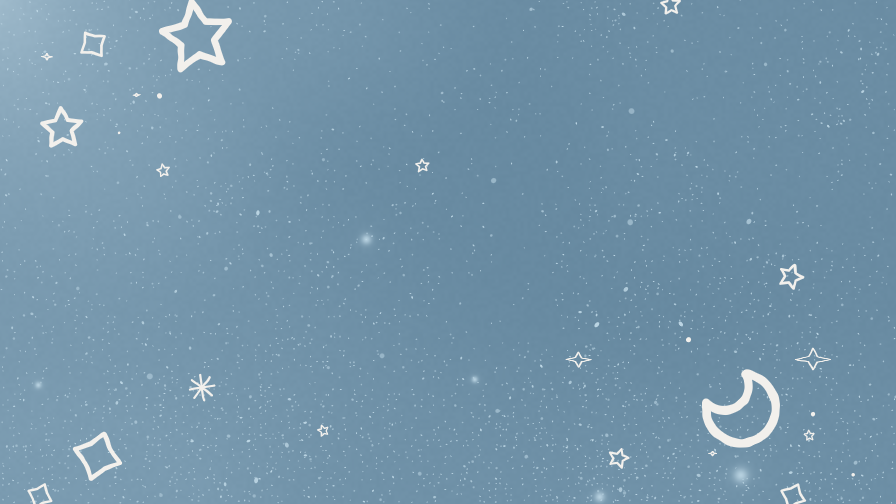
This background is drawn by a WebGL 2 fragment shader. Its source:

```glsl
#version 300 es
precision highp float;
// Dusty blue night sky: a soft gradient with clustered pale specks and glows,
// overlaid with hand-inked stars, sparkles, an asterisk and a crescent moon.
// Specks come from jittered hash grids; ink shapes are outline distances.
uniform vec2 u_resolution;
out vec4 fragColor;

const float PI = 3.14159265;
const vec3 SKY_DEEP  = vec3(0.405, 0.540, 0.630);
const vec3 SKY_MID   = vec3(0.470, 0.600, 0.685);
const vec3 SKY_LIGHT = vec3(0.640, 0.745, 0.810);
const vec3 SPECK     = vec3(0.740, 0.840, 0.895);
const vec3 INK       = vec3(0.950, 0.940, 0.925);
const int   SPECK_LAYERS = 4;
const float FINEST_CELLS = 90.0;   // grid cells per canvas height
const float FINEST_RADIUS = 0.0014;
const float INK_WOBBLE = 0.0022;
const float GRAIN = 0.012;

// Motif placement in canvas heights: x, y, radius, turn
const vec4 STARS[9] = vec4[](
  vec4(0.391, 0.926, 0.076, 0.15), vec4(0.123, 0.745, 0.044, 0.05),
  vec4(1.331, 0.990, 0.021, 0.10), vec4(0.324, 0.662, 0.014, 0.20),
  vec4(0.838, 0.671, 0.014, 0.10), vec4(1.569, 0.451, 0.026, -0.35),
  vec4(1.227, 0.091, 0.021, -0.30), vec4(0.641, 0.146, 0.012, 0.30),
  vec4(1.606, 0.136, 0.011, 0.10));
const vec4 DIAMONDS[4] = vec4[](
  vec4(0.185, 0.912, 0.030, 0.60), vec4(0.194, 0.095, 0.050, -0.30),
  vec4(0.079, 0.016, 0.027, -0.40), vec4(1.574, 0.016, 0.027, -0.40));
const vec3 TWINKLES[5] = vec3[](
  vec3(1.613, 0.287, 0.034), vec3(1.148, 0.286, 0.024), vec3(0.093, 0.887, 0.010),
  vec3(0.271, 0.812, 0.006), vec3(1.414, 0.100, 0.007));
const vec3 DOTS[5] = vec3[](
  vec3(0.317, 0.810, 0.0050), vec3(1.366, 0.326, 0.0050), vec3(1.613, 0.178, 0.0042),
  vec3(0.236, 0.736, 0.0025), vec3(1.692, 0.058, 0.0035));
const vec3 GLOWS[5] = vec3[](
  vec3(0.727, 0.525, 0.016), vec3(1.470, 0.057, 0.023), vec3(1.190, 0.014, 0.016),
  vec3(0.076, 0.236, 0.010), vec3(0.942, 0.247, 0.010));

// Integer hash: three values in 0..1 per cell
vec3 hash3(vec2 cell, float seed) {
  uvec3 v = uvec3(ivec3(vec3(cell, seed)) + 4096) * 1664525u + 1013904223u;
  for (int i = 0; i < 2; i++) {
    v.x += v.y * v.z; v.y += v.z * v.x; v.z += v.x * v.y;
    v ^= v >> 16u;
  }
  return vec3(v >> 8u) / 16777216.0;
}

float noise(vec2 p, float seed) {
  vec2 c = floor(p), f = fract(p);
  f = f * f * (3.0 - 2.0 * f);
  return mix(mix(hash3(c, seed).x, hash3(c + vec2(1, 0), seed).x, f.x),
             mix(hash3(c + vec2(0, 1), seed).x, hash3(c + 1.0, seed).x, f.x), f.y);
}

mat2 turn(float a) { return mat2(cos(a), -sin(a), sin(a), cos(a)); }

float coverage(float d, float px) { return clamp(0.5 - d / px, 0.0, 1.0); }

// Distance to the outline of an n-pointed star; a dent of 0 gives spokes
float starOutline(vec2 p, float n, float tip, float dent) {
  float sector = 2.0 * PI / n;
  float a = abs(mod(atan(p.x, p.y) + 0.5 * sector, sector) - 0.5 * sector);
  vec2 q = length(p) * vec2(sin(a), cos(a)) - vec2(0.0, tip);
  vec2 edge = dent * vec2(sin(PI / n), cos(PI / n)) - vec2(0.0, tip);
  return length(q - edge * clamp(dot(q, edge) / dot(edge, edge), 0.0, 1.0));
}

// Signed distance to a disc with a bite taken along +x
float crescent(vec2 p, float shift, float disc, float bite) {
  p.y = abs(p.y);
  float a = (disc * disc - bite * bite + shift * shift) / (2.0 * shift);
  float b = sqrt(max(disc * disc - a * a, 0.0));
  if (p.x * b - p.y * a > shift * max(b - p.y, 0.0)) return length(p - vec2(a, b));
  return max(length(p) - disc, bite - length(p - vec2(shift, 0.0)));
}

vec3 sky(vec2 p) {
  float haze = 0.75 * smoothstep(1.1, 0.0, p.x) + 0.35 * smoothstep(0.45, 0.05, p.y)
             + 0.20 * smoothstep(0.6, 1.0, p.y) + 0.35 * (noise(p * 3.0, 11.0) - 0.5);
  vec3 col = mix(SKY_DEEP, SKY_MID, clamp(haze, 0.0, 1.0));
  float corner = exp(-length((p - vec2(0.0, 1.0)) * vec2(2.6, 2.0)) * 1.5);
  return mix(col, SKY_LIGHT, 0.9 * corner) + GRAIN * (noise(p * 140.0, 12.0) - 0.5);
}

float specks(vec2 p, float px) {
  float light = 0.0;
  for (int i = 0; i < SPECK_LAYERS; i++) {
    float s = float(i), rarity = pow(0.55, s);
    float cells = FINEST_CELLS * rarity, radius = FINEST_RADIUS * pow(1.5, s);
    vec2 cell = floor(p * cells), at = (cell + 0.5) / cells;
    vec3 place = hash3(cell, s), look = hash3(cell, s + 20.0);
    float density = 0.10 + 0.20 * smoothstep(0.45, 0.05, at.y)
                  + 0.28 * (noise(at * 5.0, 30.0) - 0.3);
    if (place.z > max(density, 0.04) * rarity) continue;
    vec2 q = turn(look.x * PI) * (p - (cell + 0.2 + 0.6 * place.xy) / cells);
    q.y *= 1.0 + 0.6 * look.y;
    float d = length(q) - radius * (0.75 + 0.5 * look.z);
    light = max(light, coverage(d, px * 1.2) * (0.5 + 0.5 * look.y));
  }
  return light;
}

float inkShapes(vec2 p, float px) {
  p += INK_WOBBLE * (vec2(noise(p * 70.0, 40.0), noise(p * 70.0, 41.0)) - 0.5);
  float d = 1.0;   // nearest stroke edge
  for (int i = 0; i < STARS.length(); i++) {
    vec4 s = STARS[i];
    d = min(d, starOutline(turn(s.w) * (p - s.xy), 5.0, 0.92 * s.z, 0.46 * s.z) - 0.08 * s.z - 0.0005);
  }
  for (int i = 0; i < DIAMONDS.length(); i++) {
    vec4 s = DIAMONDS[i];
    d = min(d, starOutline(turn(s.w) * (p - s.xy), 4.0, 0.92 * s.z, 0.56 * s.z) - 0.09 * s.z);
  }
  for (int i = 0; i < TWINKLES.length(); i++) {
    vec3 t = TWINKLES[i];
    vec2 q = (p - t.xy) * vec2(1.0, 1.6);
    d = min(d, starOutline(q, 4.0, t.z, 0.36 * t.z) - 0.0018);
  }
  for (int i = 0; i < DOTS.length(); i++) d = min(d, length(p - DOTS[i].xy) - DOTS[i].z);
  d = min(d, starOutline(turn(0.15) * (p - vec2(0.401, 0.231)), 8.0, 0.025, 0.0) - 0.0022);
  vec2 moon = turn(2.214) * (p - vec2(1.470, 0.190));
  d = min(d, abs(crescent(moon, 0.056, 0.069, 0.049)) - 0.0085);
  return coverage(d, px);
}

void main() {
  float px = 1.0 / u_resolution.y;
  vec2 p = gl_FragCoord.xy * px;
  vec3 col = mix(sky(p), SPECK, specks(p, px));
  for (int i = 0; i < GLOWS.length(); i++) {
    float r = length(p - GLOWS[i].xy) / GLOWS[i].z;
    col = mix(col, SPECK, 0.75 * exp(-2.5 * r * r) + 0.15 * exp(-r));
  }
  fragColor = vec4(mix(col, INK, inkShapes(p, px)), 1.0);
}
```
